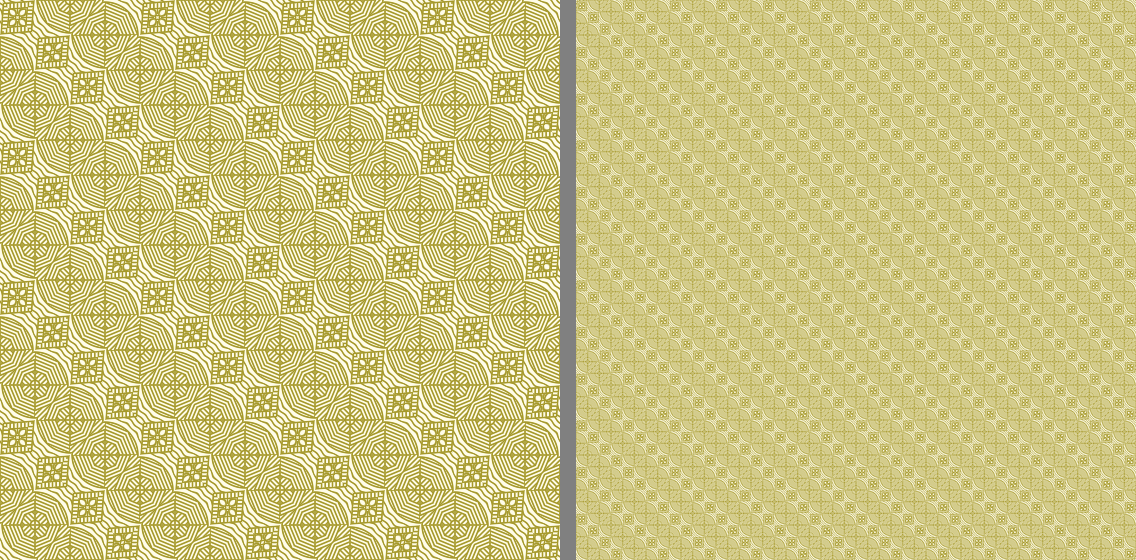
Left, the tile; right, the same tile 3 across and 3 down.
Give the GLSL for this pattern, as a WebGL 2 fragment shader.

```glsl
#version 300 es
precision highp float;
// Line-work ornament: diagonal chains of diamonds in wavy bands between octagonal rosettes.

#define CELLS 16.0          // cells per side, a multiple of 4
#define LINE 0.0235         // half width of a line, in cells
#define HATCH 0.104         // spacing of the hatching
#define BAND_START 0.94     // radius where the wavy band begins
#define BAND_STEP 0.142     // spacing of the band lines
#define FAN_RADIUS 0.416    // size of the rosette core
#define INNER 0.60          // size of the inner frame of a diamond
#define INK vec3(0.65, 0.60, 0.17)
#define PAPER vec3(1.0, 0.99, 0.91)

uniform vec2 u_resolution;
out vec4 outColor;

// Distance to the nearest of evenly spaced lines.
float stripes(float x, float spacing) {
    return abs(fract(x / spacing + 0.5) - 0.5) * spacing;
}

// Band lines around a rosette, scalloped away from the outer edge.
// axial.x points across the chain, axial.y along it.
float bandLines(vec2 axial) {
    float m = length(axial) - BAND_START;
    float angle = atan(axial.y, axial.x);
    m += 0.024 * cos(18.0 * angle) * smoothstep(0.04, 0.2, m);
    return stripes(m, BAND_STEP);
}

// Four petals and a small square in the heart of a diamond.
float petals(vec2 d) {
    float a = max(d.x, d.y), b = min(d.x, d.y);
    float t = (a - 0.28) / 0.19;
    float leaf = abs(b - 0.13 * (1.0 - t * t)) / 1.9;
    float spokes = a > 0.1 ? (a - b) * 0.5 : 1.0;
    float core = abs(a + b - 0.11) * 0.5;
    return min(leaf, min(spokes, core));
}

// Diamond cell: framed rhombus with a ladder border, and band outside it.
float diamondCell(vec2 f, float parity) {
    vec2 signedAxes = vec2(f.x - f.y, f.x + f.y - 1.0);
    vec2 d = abs(signedAxes);
    float s = d.x / 0.93 + d.y / 0.80;
    float frame = abs(s - 1.0) / 2.34;
    if (s > 1.0) {
        return min(frame, bandLines((vec2(2.0, 1.0) - d) * 0.70711));
    }
    float innerFrame = abs(s - INNER) / 2.34;
    float side = signedAxes.x * signedAxes.y > 0.0 ? f.y : f.x;
    vec2 stretch = mix(vec2(1.0), vec2(0.78, 1.15), parity);
    float fill = s > INNER ? stripes(side - 0.5, HATCH) : petals(d * stretch);
    return min(fill, min(frame, innerFrame));
}

// Rosette quadrant: q is measured from its centre, both parts positive.
float rosette(vec2 q, bool joined) {
    float r = length(q);
    if (r > BAND_START) {
        // Next to a tip the joining quadrants stay plain white.
        if (joined) return r - BAND_START;
        return bandLines(vec2(q.x + q.y, q.y - q.x) * 0.70711);
    }
    float octagon = max(dot(q, vec2(1.0, 0.41421)), dot(q, vec2(0.41421, 1.0)));
    float edge = BAND_START - r;

    // Core: ringed cross and fans of diagonal hatching.
    if (octagon < FAN_RADIUS) {
        float cross = min(q.x, q.y);
        float ring = abs(r - 0.13);
        float fan = r > 0.13 ? stripes(q.x - q.y, HATCH * 1.41421) * 0.70711 : 1.0;
        float rim = (FAN_RADIUS - octagon) * 0.92388;
        return min(min(cross, ring), min(fan, rim));
    }

    // Pointed hatching where two rosettes meet.
    if (joined && octagon > 7.0 * HATCH) {
        float hatch = stripes(1.0 - q.x - q.y, HATCH * 1.41421) * 0.70711;
        float rim = (octagon - 7.0 * HATCH) * 0.92388;
        return min(edge, min(hatch, rim));
    }

    // Nested octagons, parted along the axes.
    float rings = stripes(octagon, HATCH) * 0.92388;
    float seam = joined ? (1.0 - q.x - q.y) * 0.70711 : 1.0;
    return min(min(rings, edge), min(seam, min(q.x, q.y)));
}

void main() {
    vec2 uv = gl_FragCoord.xy / u_resolution;
    vec2 p = vec2(uv.x, 1.0 - uv.y) * CELLS;
    vec2 cell = floor(p), f = fract(p);
    float kind = mod(cell.x - cell.y + CELLS, 4.0);

    // Each diagonal of cells has its own role.
    float d;
    if (kind < 0.5) d = diamondCell(f, mod(cell.x, 2.0));
    else if (kind < 1.5) d = rosette(vec2(1.0 - f.x, f.y), false);
    else if (kind < 2.5) d = rosette(f.x + f.y > 1.0 ? 1.0 - f : f, true);
    else d = rosette(vec2(f.x, 1.0 - f.y), false);

    // Smooth ink over paper.
    float pixel = CELLS / min(u_resolution.x, u_resolution.y);
    float ink = 1.0 - smoothstep(LINE - 0.6 * pixel, LINE + 0.6 * pixel, d);
    outColor = vec4(mix(PAPER, INK, ink), 1.0);
}
```
